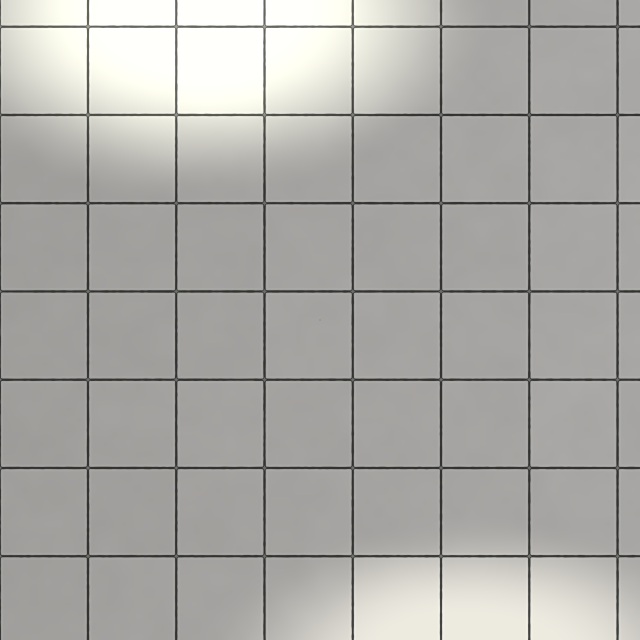
Reproduce this texture procedurally as a WebGL 1 fragment shader.

```glsl
precision highp float;
// Square grey glazed tiles, a little over seven across and down, with thin dark joints.
// A rounded-box distance cuts the joints; two soft elliptical reflections are
// shifted slightly on every tile, over faint mottling and tone variation.

uniform vec2 u_resolution;

float hash(vec2 p) {
  return fract(sin(dot(p, vec2(127.1, 311.7))) * 43758.5453);
}

float noise(vec2 p) {
  vec2 i = floor(p), f = fract(p);
  f = f * f * (3.0 - 2.0 * f);
  return mix(mix(hash(i), hash(i + vec2(1.0, 0.0)), f.x),
             mix(hash(i + vec2(0.0, 1.0)), hash(i + 1.0), f.x), f.y);
}

// Soft reflection: full in the core of an ellipse, zero at its rim
float reflection(vec2 p, vec2 center, vec2 radius) {
  return 1.0 - smoothstep(0.3, 1.0, length((p - center) / radius));
}

float roundedBox(vec2 p, float halfSize, float radius) {
  vec2 q = abs(p) - halfSize + radius;
  return length(max(q, 0.0)) + min(max(q.x, q.y), 0.0) - radius;
}

void main() {
  vec2 uv = gl_FragCoord.xy / u_resolution;
  float pixel = 1.0 / min(u_resolution.x, u_resolution.y);

  // Tile grid
  float pitch = 0.1379;
  vec2 grid = (uv - vec2(-0.0004, 0.1309)) / pitch;
  vec2 tile = floor(grid);
  vec2 local = (fract(grid) - 0.5) * pitch;

  // Glaze: gentle gradient, tone per tile and cloudy mottling
  vec3 glaze = mix(vec3(0.628, 0.620, 0.610), vec3(0.662, 0.654, 0.646), uv.x);
  float mottle = noise(uv * 22.0 + tile * 7.3) * 0.65 + noise(uv * 55.0 + tile * 3.1) * 0.35;
  glaze += (hash(tile + 4.7) - 0.5) * 0.010 + (mottle - 0.5) * 0.020;

  // Reflections, displaced by the slight tilt of each tile
  vec2 tilt = vec2(hash(tile + 1.3), hash(tile + 8.9)) - 0.5;
  vec2 p = uv + tilt * 0.028;
  float window = reflection(p, vec2(0.31, 0.985), vec2(0.47, 0.30));
  float lamp = reflection(p, vec2(0.74, -0.04), vec2(0.45, 0.24));
  vec3 color = mix(glaze, vec3(1.05, 1.05, 0.99), window);
  color = mix(color, vec3(0.93, 0.92, 0.88), lamp);

  // Pale bevel just inside the tile edge
  float inset = -roundedBox(local, pitch * 0.5, 0.004);
  color += 0.025 * exp(-pow((inset - 0.0042) / 0.0012, 2.0));

  // Joints with slightly uneven edges and paler crossings
  float wobble = (noise(uv * 180.0) - 0.5) * 0.0005;
  float joint = 1.0 - smoothstep(0.0007, max(0.0028, 0.0007 + pixel), inset + wobble);
  vec2 toCrossing = pitch * 0.5 - abs(local);
  float crossing = 1.0 - smoothstep(0.0015, 0.0048, toCrossing.x + toCrossing.y);
  vec3 grout = mix(vec3(0.195, 0.198, 0.188), vec3(0.43, 0.43, 0.42), crossing);
  grout += vec3(0.20, 0.20, 0.18) * window + 0.06 * lamp;
  color = mix(color, grout, joint);

  // One tiny dark speck in the glaze
  float speck = 1.0 - smoothstep(0.0004, 0.0004 + pixel * 0.6, length(uv - 0.5));
  color = mix(color, vec3(0.30), speck * 0.8);

  gl_FragColor = vec4(clamp(color, 0.0, 1.0), 1.0);
}
```
